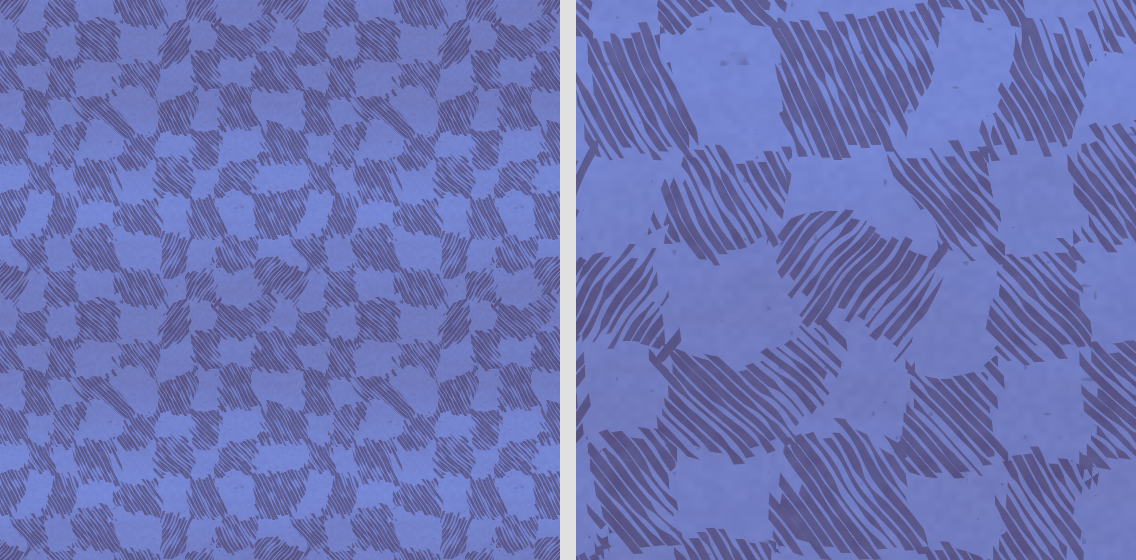
Left, the full canvas; right, a detail of the centre.
Give the GLSL for this pattern, as a WebGL 1 fragment shader.

```glsl
precision highp float;
uniform vec2 u_resolution;

float hash(vec2 p) {
  vec3 h = fract(p.xyx * 0.1031);
  h += dot(h, h.yzx + 33.33);
  return fract((h.x + h.y) * h.z);
}

// Value noise that wraps after a whole number of lattice steps
float noise(vec2 p, vec2 period) {
  vec2 i = floor(p), f = fract(p);
  f = f * f * (3.0 - 2.0 * f);
  vec2 a = mod(i, period), b = mod(i + 1.0, period);
  return mix(mix(hash(a), hash(vec2(b.x, a.y)), f.x),
             mix(hash(vec2(a.x, b.y)), hash(b), f.x), f.y);
}

// Bend the square grid into uneven patches
vec2 warpGrid(vec2 g) {
  vec2 q = g - vec2(0.44, 0.37);
  q.x -= 0.2 * cos(1.5707963 * q.x);
  q.x += 0.55 * (noise(g + vec2(0.3, 0.7), vec2(8.0)) - 0.5);
  q.y += 0.6 * (noise(g.yx + vec2(3.6, 5.2), vec2(8.0)) - 0.5);
  return q;
}

// Ink of one hatched patch; strokes overrun or fall short of its border
float hatchPatch(vec2 g, vec2 q, vec2 cell, float wobble, float pixel) {
  vec2 id = mod(cell, 8.0);
  float seed = hash(id + 17.0);
  float angle = 0.95 + 0.35 * (hash(id + 41.0) - 0.5);
  vec2 local = g - cell - 0.9;
  if (seed > 0.84) local.x = -local.x;

  float along = dot(local, vec2(cos(angle), -sin(angle)));
  float across = dot(local, vec2(sin(angle), cos(angle))) * 10.5 + wobble;
  float stroke = floor(across);
  vec2 key = vec2(stroke + 40.0, floor(seed * 400.0));

  float pressure = noise(vec2(along * 3.5 + key.y, stroke * 7.0 + 90.0), vec2(512.0));
  float halfWidth = 0.09 + 0.28 * smoothstep(0.05, 0.6, pressure) + 0.07 * hash(key + 5.0);
  float side = halfWidth - abs(fract(across) - 0.5 + 0.2 * (hash(key + 9.0) - 0.5));

  vec2 edge = abs(q - cell - 0.5);
  float reach = 0.5 + 0.24 * (hash(key + vec2(step(0.0, along) * 31.0, 2.0)) - 0.45);
  float inside = (reach - max(edge.x, edge.y)) * 10.5;
  return clamp(min(side, inside) / (10.5 * pixel) + 0.5, 0.0, 1.0);
}

void main() {
  // Two tiles each way, eight patches per tile
  vec2 g = gl_FragCoord.xy / u_resolution * 16.0;
  float pixel = 16.0 / min(u_resolution.x, u_resolution.y);
  vec2 q = warpGrid(g);

  // Hatching of the alternate patches around this point
  float wobble = 0.9 * noise(g * 2.0, vec2(16.0));
  float ink = 0.0;
  for (int y = -1; y <= 1; y++) {
    for (int x = -1; x <= 1; x++) {
      vec2 cell = floor(q) + vec2(float(x), float(y));
      if (mod(cell.x + cell.y, 2.0) < 0.5) {
        ink = max(ink, hatchPatch(g, q, cell, wobble, pixel));
      }
    }
  }

  // Faded bands, stains and streaks in the paper
  float band = 0.5 + 0.5 * cos(0.7853982 * (g.y - 2.6));
  float stain = noise(g * vec2(0.5, 1.0), vec2(4.0, 8.0));
  float streak = noise(g * vec2(1.0, 5.0), vec2(8.0, 40.0));
  float fresh = clamp(0.6 * band + 0.35 * stain + 0.2 * streak - 0.05, 0.0, 1.0);
  vec3 color = mix(vec3(0.435, 0.465, 0.715), vec3(0.465, 0.535, 0.84), fresh);

  // Worn ink, grain and specks
  float wear = noise(g * 7.0, vec2(56.0));
  vec3 inkColor = mix(vec3(0.33, 0.305, 0.49), vec3(0.36, 0.35, 0.55), fresh);
  color = mix(color, inkColor, ink * (0.8 + 0.2 * wear));
  color += 0.025 * (noise(g * 14.0, vec2(112.0)) - 0.5);
  float speck = smoothstep(0.94, 0.99, noise(g * 9.0 + 0.5, vec2(72.0)));
  color = mix(color, vec3(0.33, 0.32, 0.5), 0.4 * speck);

  gl_FragColor = vec4(color, 1.0);
}
```
